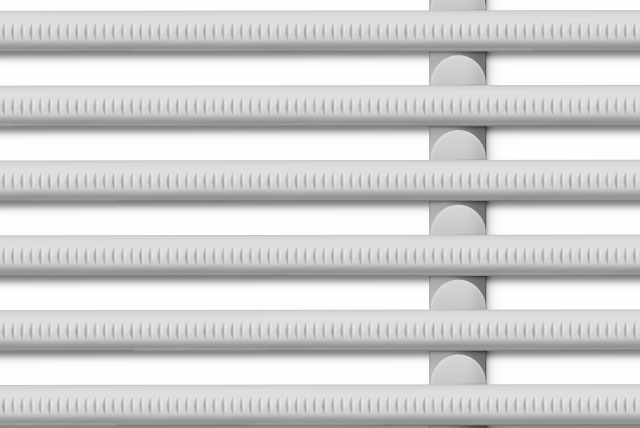
Write a Shadertoy shader that draws this pattern.

```glsl
#define PITCH 0.1748
#define FIRST_TOP 0.0245
#define BAR_HEIGHT 0.0965
#define GROOVES_ACROSS 70.0
#define GROOVE_WIDTH 0.25
#define GROOVE_DEPTH 0.20
#define POST_LEFT 1.003
#define POST_RIGHT 1.136
#define SHADOW_REACH 0.017
#define WEAR 0.010
#define TILT 0.0012

// Antialiased coverage of a signed distance in canvas heights
float cover(float d) {
    return clamp(0.5 - d * iResolution.y, 0.0, 1.0);
}

// Layered sines give smooth irregularity, roughly -1 to 1
float waver(float x, float seed) {
    return 0.5 * sin(x * 2.31 + seed * 1.7)
         + 0.3 * sin(x * 5.17 + seed * 4.1)
         + 0.2 * sin(x * 11.3 + seed * 2.9);
}

// Rounded bar tone, t runs from 0 at its top to 1 at its foot
float barTone(float t) {
    float tone = mix(0.83, 0.87, smoothstep(0.0, 0.2, t));
    tone = mix(tone, 0.82, smoothstep(0.35, 0.65, t));
    tone = mix(tone, 0.57, smoothstep(0.64, 0.92, t));
    return tone - 0.06 * (1.0 - smoothstep(0.0, 0.05, t));
}

// Pointed notches: dark left flank and bright right flank
float grooveTone(float x, float t, float row) {
    float aspect = iResolution.x / iResolution.y;
    float cell = x / aspect * GROOVES_ACROSS;
    float vary = waver(floor(cell), row);
    float s = fract(cell) - 0.5;
    float along = clamp((t - 0.28 - 0.01 * vary) / 0.45, 0.0, 1.0);
    float profile = sin(3.14159 * along);
    float halfWidth = GROOVE_WIDTH * profile;
    float blur = 0.09 + 0.5 * GROOVES_ACROSS / iResolution.x;
    float inside = 1.0 - smoothstep(-blur, blur, abs(s) - halfWidth);
    inside *= smoothstep(0.0, 0.35, profile);
    float flank = smoothstep(-0.16, 0.18, s);
    return inside * mix(-GROOVE_DEPTH * (1.0 + 0.15 * vary), 0.06, flank);
}

// Thin lip under the bar, broken into slightly uneven lengths
float lipTone(float x, float t, float row) {
    float part = floor(x * 3.2 + 0.35 * waver(row, 2.0));
    float uneven = waver(part * 3.0, row);
    float lip = smoothstep(0.90, 0.94, t);
    float crease = smoothstep(0.95, 0.99, t);
    return lip * (0.03 + 0.025 * uneven) - crease * (0.11 - 0.03 * uneven);
}

// Connecting post with a lit dome rising from the next bar
float postTone(float x, float depth, float gap) {
    float across = clamp((x - POST_LEFT) / (POST_RIGHT - POST_LEFT), 0.0, 1.0);
    float down = depth / gap;
    float socket = mix(0.68, 0.45, smoothstep(0.25, 0.95, across));
    socket += 0.07 * smoothstep(0.1, 0.9, down) * (1.0 - across);

    vec2 radius = vec2(0.065, 0.070);
    vec2 q = vec2(x - 1.071, depth - gap) / radius;
    float d = (length(q) - 1.0) * radius.x;
    float dome = 0.85 - 0.07 * down - 0.08 * smoothstep(0.2, 1.0, q.x);
    dome += 0.04 * exp(-d * d / 0.00003);
    float tone = mix(socket, dome, cover(d));

    // Dark side edges and top seam
    float side = max(min(x - POST_LEFT, POST_RIGHT - x), 0.0);
    tone -= 0.14 * (1.0 - smoothstep(0.0, 0.004, side));
    tone -= 0.30 * exp(-depth / 0.005);
    tone -= 0.08 * smoothstep(gap - 0.004, gap, depth) * smoothstep(0.3, 0.7, across);
    return tone;
}

void mainImage(out vec4 fragColor, in vec2 fragCoord) {
    vec2 p = fragCoord / iResolution.y;
    float y = 1.0 - p.y - FIRST_TOP + TILT * (p.x - 0.75);

    // Each row is centred on its bar, with half a gap on either side
    float gap = PITCH - BAR_HEIGHT;
    float row = floor((y + 0.5 * gap) / PITCH);
    float local = y - row * PITCH;
    float t = clamp(local / BAR_HEIGHT, 0.0, 1.0);

    // Depth into the gap, measured down from the bar above it
    float depth = local < 0.5 * BAR_HEIGHT ? local + gap : local - BAR_HEIGHT;
    depth = clamp(depth, 0.0, gap);

    // White gap with the shadows of bar and post
    float fall = depth / SHADOW_REACH;
    float back = 0.995 - 0.47 * exp(-fall * fall * 1.2);
    float beside = max(p.x - POST_RIGHT, 0.0);
    back -= 0.30 * exp(-beside / 0.009) * step(POST_RIGHT, p.x);
    float post = cover(max(POST_LEFT - p.x, p.x - POST_RIGHT));
    float tone = mix(back, postTone(p.x, depth, gap), post);

    // Ribbed bar
    float bar = barTone(t) + grooveTone(p.x, t, row) + lipTone(p.x, t, row);
    bar += WEAR * waver(p.x * 7.0 + t * 3.0, row) * smoothstep(0.1, 0.9, t);
    tone = mix(tone, bar, cover(max(-local, local - BAR_HEIGHT)));

    fragColor = vec4(vec3(clamp(tone, 0.0, 1.0)), 1.0);
}
```
